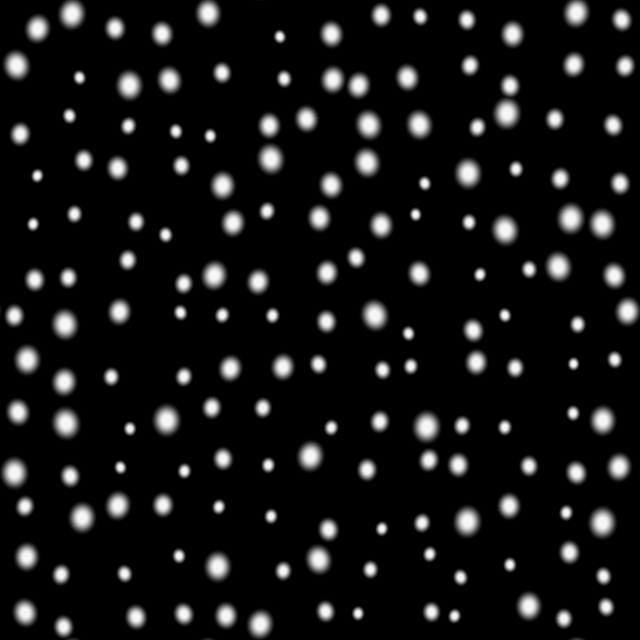
Give the GLSL for this pattern, as a WebGL 1 fragment shader.

```glsl
precision highp float;
// Soft white oval dots of varied size on a loosely jittered grid over black.

uniform vec2 u_resolution;

const float CELLS = 13.0;        // grid cells across the canvas
const float JITTER = 0.28;       // largest shift of a dot, in cells
const float RADIUS_MIN = 0.152;  // outer radius range, in cells
const float RADIUS_MAX = 0.364;
const float STRETCH = 1.075;     // dots are taller than wide
const float TILT = 0.25;         // largest lean either way, in radians
const float CORE = 0.2;          // flat centre as a fraction of the radius
const vec3 BACKGROUND = vec3(0.0);
const vec3 DOT_COLOR = vec3(0.965);

// Four independent random values in 0..1 for a cell.
vec4 hash4(vec2 cell) {
  vec4 p = fract(cell.xyxy * vec4(0.1031, 0.1030, 0.0973, 0.1099));
  p += dot(p, p.wzxy + 33.33);
  return fract((p.xxyz + p.yzzw) * p.zywx);
}

// Brightness of one dot at an offset from its centre.
float softDot(vec2 offset, float radius, float angle) {
  float c = cos(angle);
  float s = sin(angle);
  vec2 q = vec2(c * offset.x + s * offset.y, c * offset.y - s * offset.x);
  q *= vec2(STRETCH, 1.0 / STRETCH);
  return 1.0 - smoothstep(CORE, 1.0, length(q) / radius);
}

// Brightest dot among the neighbouring cells; the grid wraps at its edges.
float dotField(vec2 p) {
  vec2 base = floor(p);
  float brightness = 0.0;
  for (int y = -1; y <= 1; y++) {
    for (int x = -1; x <= 1; x++) {
      vec2 cell = base + vec2(float(x), float(y));
      vec4 rnd = hash4(mod(cell, CELLS) + 17.0);
      vec2 center = cell + 0.5 + JITTER * (2.0 * rnd.xy - 1.0);
      float radius = mix(RADIUS_MIN, RADIUS_MAX, rnd.z);
      float angle = TILT * (2.0 * rnd.w - 1.0);
      brightness = max(brightness, softDot(p - center, radius, angle));
    }
  }
  return brightness;
}

void main() {
  vec2 uv = gl_FragCoord.xy / min(u_resolution.x, u_resolution.y);
  gl_FragColor = vec4(mix(BACKGROUND, DOT_COLOR, dotField(uv * CELLS)), 1.0);
}
```
